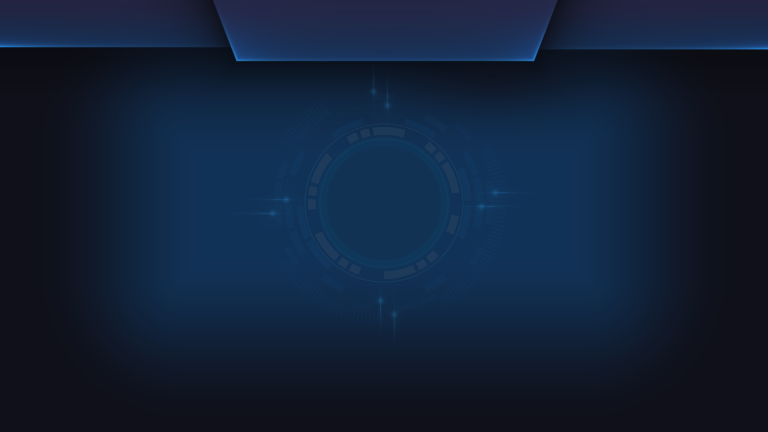
Give the GLSL for this background, as a Shadertoy shader.

```glsl
// Dark blue interface backdrop: three glowing header panels above a faint segmented dial.
#define NIGHT vec3(0.060, 0.063, 0.100)
#define DEEP_BLUE vec3(0.066, 0.197, 0.342)
#define PANEL_TOP vec3(0.142, 0.150, 0.270)
#define PANEL_LOW vec3(0.095, 0.185, 0.325)
#define EDGE_BLUE vec3(0.050, 0.310, 0.640)
#define EDGE_CYAN vec3(0.120, 0.620, 0.850)
#define DIAL_CENTER vec2(0.0, 0.530)
#define DISC_RADIUS 0.132
#define DIAL_STRENGTH 0.75

float hash(float n) {
    n = fract(n * 0.1031);
    n *= n + 33.33;
    return fract(n * (n + n));
}

// Soft-edged interval: 1 between lo and hi
float band(float x, float lo, float hi, float soft) {
    return smoothstep(lo - soft, lo + soft, x) * (1.0 - smoothstep(hi - soft, hi + soft, x));
}

float boxDistance(vec2 p, vec2 halfSize) {
    vec2 q = abs(p) - halfSize;
    return length(max(q, 0.0)) + min(max(q.x, q.y), 0.0);
}

vec3 backdrop(vec2 p) {
    float d = boxDistance(p - vec2(0.0, 0.515), vec2(0.46, 0.15));
    float glow = 1.0 - smoothstep(-0.06, 0.36, d);
    vec3 col = mix(NIGHT, DEEP_BLUE, glow);
    // Shade cast below the header, deepest right of the middle
    col *= 1.0 - 0.25 * smoothstep(0.75, 0.89, p.y);
    vec2 s = (p - vec2(0.25, 0.82)) / vec2(0.18, 0.07);
    return mix(col, NIGHT, 0.50 * exp(-dot(s, s)));
}

vec3 addDial(vec3 col, vec2 p, float px) {
    vec2 q = p - DIAL_CENTER;
    float r = length(q);
    float turn = fract(atan(q.y, q.x) / 6.2831853 + 1.0);
    float deg = turn * 360.0;
    float soft = 0.7 * px;
    float degSoft = 57.3 * soft / max(r, 0.05);

    // Disc and its dim surrounding collar
    float collar = band(r, DISC_RADIUS, 0.153, soft);
    col = mix(col, vec3(0.055, 0.230, 0.365), 0.55 * collar);
    col = mix(col, vec3(0.070, 0.195, 0.325), 1.0 - smoothstep(-soft, soft, r - DISC_RADIUS));

    // Grey blocks: groups of one long and two short arcs
    float a = mod(deg - 8.0 + 360.0, 360.0);
    float g = mod(a, 65.5);
    float blocks = band(g, 0.0, 25.0, degSoft) + band(g, 28.0, 35.0, degSoft)
                 + band(g, 38.0, 46.0, degSoft);
    blocks *= band(r, 0.158, 0.176, soft) * (1.0 - step(342.0, a));
    col = mix(col, vec3(0.165, 0.265, 0.375), 0.70 * DIAL_STRENGTH * blocks);

    // Thin circles
    float rings = band(r, 0.1822, 0.1838, soft) + 0.5 * band(r, 0.1475, 0.149, soft)
                + 0.25 * band(r, 0.229, 0.230, soft);
    col += DIAL_STRENGTH * rings * vec3(0.045, 0.085, 0.085);

    // Scattered translucent arcs on three outer tracks
    for (int i = 0; i < 3; i++) {
        float track = float(i);
        float count = 14.0 + 8.0 * track;
        float cell = floor(turn * count);
        float on = step(0.55, hash(cell + 31.0 * track + 5.0));
        float inner = 0.187 + 0.026 * track;
        float arc = band(r, inner, inner + 0.015, soft)
                  * band(fract(turn * count), 0.06, 0.94, 0.03);
        col += DIAL_STRENGTH * on * arc * vec3(0.004, 0.025, 0.040) * (1.0 - 0.25 * track);
    }

    // Fine radial ticks
    float ticks = band(fract(turn * 180.0), 0.3, 0.7, 0.2) * band(r, 0.252, 0.282, 0.004);
    ticks *= step(0.4, hash(floor(turn * 12.0) + 70.0));
    col += DIAL_STRENGTH * ticks * vec3(0.003, 0.015, 0.024);

    // Two sparks with streaks in each of four directions
    for (int k = 0; k < 8; k++) {
        float odd = float(k % 2);
        float angle = 1.5707963 * float(k / 2);
        vec2 along = vec2(cos(angle), sin(angle));
        vec2 side = vec2(-along.y, along.x);
        vec2 e = vec2(dot(q, along), dot(q, side)) - vec2(0.226 + 0.032 * odd, 0.032 * odd - 0.008);
        float streak = exp(-abs(e.x - 0.02) / 0.025 - abs(e.y) / 0.0016);
        float spark = exp(-dot(e, e) / 0.00004);
        col += DIAL_STRENGTH * (0.5 * streak + 0.50 * spark + 0.12 * exp(-length(e) / 0.012))
             * vec3(0.06, 0.24, 0.32);
    }
    return col;
}

vec3 addHeader(vec3 col, vec2 p, float aspect, float px) {
    float x = abs(p.x - 0.003);
    float depth = 1.0 - p.y;

    // Outer panels, lit towards the canvas sides
    float lift = depth - (p.x < 0.0 ? 0.109 : 0.114);
    float above = min(lift, 0.0);
    float outer = max(0.5 * aspect - abs(p.x), 0.0);
    vec3 wing = mix(PANEL_TOP, PANEL_LOW, smoothstep(0.0, 0.11, depth)) * 0.95;
    float lit = exp(-outer / 0.13);
    wing += EDGE_BLUE * exp(above / 0.012) * (0.06 + 0.42 * lit);
    wing += EDGE_CYAN * exp(above / 0.003) * (0.08 + 0.50 * lit);

    // Middle trapezoid and the shadow it casts on the outer panels
    float t = depth / 0.141;
    float sideGap = (0.399 - 0.055 * t - x) * 0.93;
    float baseGap = 0.141 - depth;
    float inside = min(sideGap, baseGap);
    wing = mix(wing, NIGHT * 0.8, 0.85 * exp(min(sideGap, 0.0) / 0.055));
    col *= 1.0 - 0.28 * exp(min(inside, 0.0) / 0.030);
    col = mix(col, wing, 1.0 - smoothstep(-px, px, lift));

    vec3 face = mix(PANEL_TOP, PANEL_LOW, smoothstep(0.0, 1.0, t));
    float corner = exp(-length(vec2(sideGap, baseGap)) / 0.055);
    float edge = max(inside, 0.0);
    float low = smoothstep(-0.2, 0.9, t);
    face += EDGE_BLUE * (0.10 * low * exp(-edge / 0.018) + 0.25 * corner);
    face += EDGE_CYAN * exp(-edge / 0.003) * (0.16 + 0.50 * corner) * low;
    return mix(col, face, smoothstep(-px, px, inside));
}

void mainImage(out vec4 fragColor, in vec2 fragCoord) {
    float px = 1.0 / iResolution.y;
    vec2 p = vec2(fragCoord.x - 0.5 * iResolution.x, fragCoord.y) * px;
    vec3 col = backdrop(p);
    col = addDial(col, p, px);
    col = addHeader(col, p, iResolution.x * px, px);
    fragColor = vec4(clamp(col, 0.0, 1.0), 1.0);
}
```
